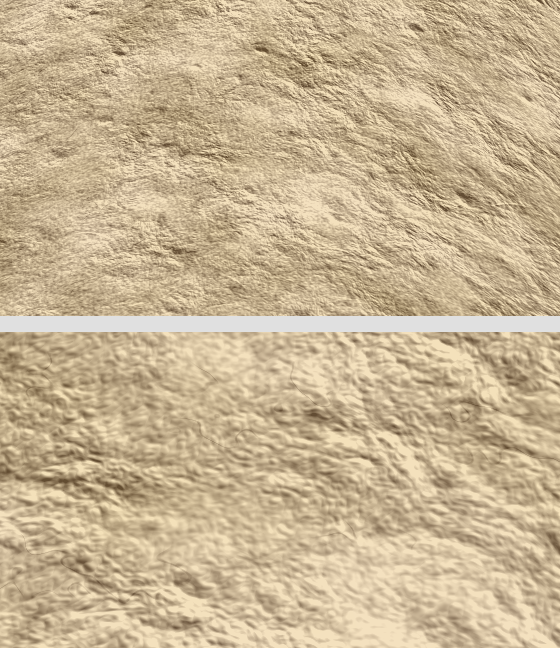
Top: the whole. Bottom: its middle third, enlarged.
Reproduce this texture procedurally as a WebGL 2 fragment shader.

```glsl
#version 300 es
precision highp float;

uniform vec2 u_resolution;
out vec4 fragColor;

vec2 hash2(vec2 c) {
    vec3 q = fract(c.xyx * vec3(0.1031, 0.1030, 0.0973));
    q += dot(q, q.yzx + 33.33);
    return fract((q.xx + q.yz) * q.zy);
}

float corner(vec2 cell, vec2 offset) {
    float angle = 6.2832 * hash2(cell).x;
    return dot(vec2(cos(angle), sin(angle)), offset);
}

float gradientNoise(vec2 p) {
    vec2 i = floor(p), f = fract(p);
    vec2 s = f * f * f * (f * (f * 6.0 - 15.0) + 10.0);
    vec2 r = vec2(1.0, 0.0);
    float low = mix(corner(i, f), corner(i + r.xy, f - r.xy), s.x);
    float high = mix(corner(i + r.yx, f - r.yx), corner(i + r.xx, f - r.xx), s.x);
    return mix(low, high, s.y);
}

// Tilted ground plane, with drifts that bend across the view
vec2 groundFromScreen(vec2 p) {
    float y = p.y + 0.2 * (p.x - 0.5) * (p.x - 0.5);
    return vec2((p.x - 0.9) * (1.0 + 0.45 * p.y), 1.5 * y * (1.0 + 0.25 * y)) + 20.0;
}

// Scattered hollows trodden into the sand
float hollows(vec2 g) {
    g += 0.02 * vec2(gradientNoise(g * 22.0), gradientNoise(g * 22.0 + 40.0));
    vec2 home = floor(g / 0.18);
    float depth = 0.0;
    for (int y = -1; y <= 1; y++) {
        for (int x = -1; x <= 1; x++) {
            vec2 cell = home + vec2(x, y);
            vec2 pick = hash2(cell + 71.0);
            vec2 d = g - (cell + hash2(cell)) * 0.18;
            float radius = mix(0.014, 0.036, pick.y);
            float strength = 1.4 * smoothstep(0.66, 0.9, pick.x);
            depth += strength * radius * exp(-dot(d, d) / (radius * radius));
        }
    }
    return depth;
}

// Crusty lumps with creases between them
float crust(vec2 g) {
    float sum = 0.0, frequency = 4.7, steepness = 0.22;
    vec2 q = g + 0.03 * gradientNoise(g * 6.0);
    for (int i = 0; i < 5; i++) {
        sum += steepness / frequency * abs(gradientNoise(q * frequency));
        q = mat2(0.8, -0.6, 0.6, 0.8) * q + 3.7;
        frequency *= 2.0;
        steepness += 0.09;
    }
    return sum;
}

// Pale bent stalks, each with a thin shadow below
float stalks(vec2 p) {
    float tone = 0.0;
    for (int i = 0; i < 4; i++) {
        vec2 seed = hash2(vec2(i, 9.0));
        float angle = mix(-0.7, 0.2, seed.y);
        vec2 d = p - vec2(0.45 * float(i) + 0.35 * seed.x, 0.5 * seed.y);
        d = mat2(cos(angle), -sin(angle), sin(angle), cos(angle)) * d;
        float bend = d.y + 3.0 * d.x * d.x;
        float ends = 1.0 - smoothstep(0.04, 0.06, abs(d.x));
        tone += ends * (1.4 * (1.0 - smoothstep(0.001, 0.0035, abs(bend)))
                      - 0.9 * (1.0 - smoothstep(0.001, 0.004, abs(bend + 0.006))));
    }
    return tone;
}

void main() {
    vec2 p = gl_FragCoord.xy / u_resolution.y;
    vec2 towardLight = 0.0035 * vec2(0.6, 0.8);
    vec2 g = groundFromScreen(p);
    vec2 lit = groundFromScreen(p + towardLight);

    // Relief lit from the upper right
    float pit = hollows(g);
    float smoothPatch = smoothstep(0.12, 0.42, gradientNoise(g * 4.5 + 7.0));
    float rough = (1.05 + 0.9 * gradientNoise(g * 3.0 + 50.0)) * (1.0 - 0.5 * smoothPatch);
    float tone = rough * (crust(g) - crust(lit)) / 0.0035;
    tone += (hollows(lit) - pit) / 0.0035 - 22.0 * pit;

    // Pale dust, damp stains and loose grains
    float patches = gradientNoise(g * 2.3) + 0.6 * gradientNoise(g * 6.5 + 11.0);
    tone += 0.35 + 1.4 * patches + 0.55 * smoothPatch - 0.4 * abs(p.x - 0.9);
    tone += 1.7 * gradientNoise(g * 88.0 + 5.0);
    tone -= 1.1 * smoothstep(0.2, 0.5, gradientNoise(g * 17.0 + 30.0));

    // Broken hairline cracks
    float seam = abs(gradientNoise(g * 7.0 + 0.5 * gradientNoise(g * 25.0)));
    float broken = smoothstep(0.05, 0.25, gradientNoise(g * 5.0 + 90.0));
    tone -= 0.9 * broken * (1.0 - smoothstep(0.008, 0.035, seam));
    tone += stalks(p);

    tone = clamp(tone, -3.6, 1.9);
    vec3 sand = vec3(0.76, 0.68, 0.55) + 0.104 * tone * vec3(1.0, 1.02, 0.93);
    sand.b += 0.025 * patches;
    fragColor = vec4(sand, 1.0);
}
```
